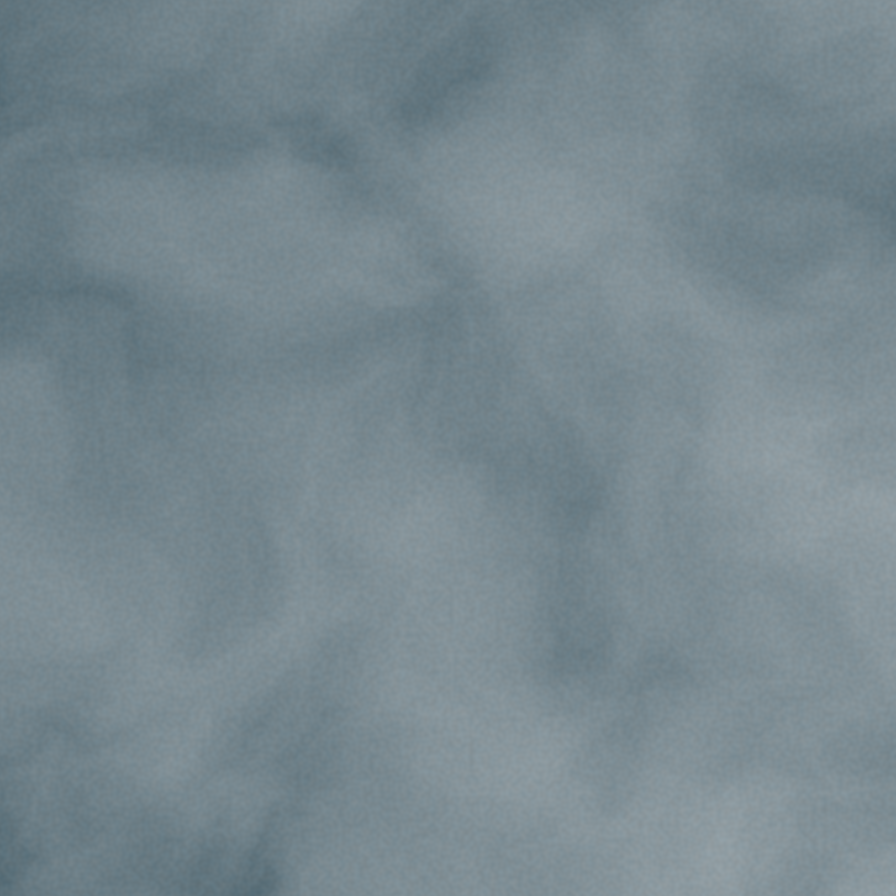
A three.js fragment shader for this texture:

```glsl
// Soft overcast cloud: hazy blue-grey billows, darker to the left, under fine film grain.
varying vec2 vUv;

const vec3 DEEP_SLATE = vec3(0.295, 0.385, 0.425);
const vec3 MID_GREY   = vec3(0.455, 0.520, 0.550);
const vec3 PALE_MIST  = vec3(0.595, 0.640, 0.660);

const int   OCTAVES       = 5;
const float BILLOW_SCALE  = 3.1;
const float BILLOW_AMOUNT = 0.54;
const float WARP_AMOUNT   = 0.16;
const float GRAIN_SCALE   = 170.0;
const float GRAIN_AMOUNT  = 0.026;

float hash(vec2 p) {
  vec3 q = fract(vec3(p.xyx) * 0.1031);
  q += dot(q, q.yzx + 33.33);
  return fract((q.x + q.y) * q.z);
}

vec2 gradientAt(vec2 cell) {
  float angle = 6.28318 * hash(cell);
  return vec2(cos(angle), sin(angle));
}

// Gradient noise, roughly -0.7 to 0.7.
float gradientNoise(vec2 p) {
  vec2 cell = floor(p);
  vec2 f = fract(p);
  vec2 u = f * f * f * (f * (f * 6.0 - 15.0) + 10.0);
  vec2 e = vec2(1.0, 0.0);
  float a = dot(gradientAt(cell), f);
  float b = dot(gradientAt(cell + e.xy), f - e.xy);
  float c = dot(gradientAt(cell + e.yx), f - e.yx);
  float d = dot(gradientAt(cell + e.xx), f - e.xx);
  return mix(mix(a, b, u.x), mix(c, d, u.x), u.y);
}

// Layered noise; each octave is rotated to hide the lattice.
float fbm(vec2 p, float gain) {
  mat2 turn = mat2(0.8, 0.6, -0.6, 0.8);
  float sum = 0.0;
  float amplitude = 1.0;
  for (int i = 0; i < OCTAVES; i++) {
    sum += amplitude * gradientNoise(p);
    p = turn * p * 2.03 + 17.3;
    amplitude *= gain;
  }
  return sum;
}

// Billows bent by a second field, so that edges curl into wisps.
float billows(vec2 p, float scale, float warp) {
  vec2 bend = vec2(fbm(p * 2.4 + 41.7, 0.45), fbm(p * 2.4 + 83.2, 0.45));
  return fbm((p + warp * bend) * scale + 12.6, 0.5);
}

// Broad light: dim at the upper left, bright towards the right.
float skyLight(vec2 uv) {
  return 0.62 + 0.36 * (uv.x - 0.5) - 0.13 * (uv.y - 0.5);
}

vec3 cloudColor(float tone) {
  vec3 shade = mix(DEEP_SLATE, MID_GREY, smoothstep(-0.15, 0.65, tone));
  vec3 lit = mix(DEEP_SLATE, PALE_MIST, tone);
  return mix(shade, lit, 0.8);
}

// Fine grain with a slight colour drift.
vec3 filmGrain(vec2 uv, float scale) {
  float luma = gradientNoise(uv * scale) + 0.5 * gradientNoise(uv * scale * 0.53 + 9.1);
  vec3 tint = vec3(0.6, -0.1, -0.5) * gradientNoise(uv * scale * 0.7 + 57.0);
  return vec3(luma) + tint;
}

void main() {
  float relief = billows(vUv, BILLOW_SCALE, WARP_AMOUNT);
  // Keep highlights flat and let the hollows sink deeper.
  relief -= 0.35 * relief * relief;
  float tone = clamp(skyLight(vUv) + BILLOW_AMOUNT * relief, 0.0, 1.0);

  vec3 color = cloudColor(tone) + GRAIN_AMOUNT * filmGrain(vUv, GRAIN_SCALE);
  gl_FragColor = vec4(color, 1.0);
}
```
